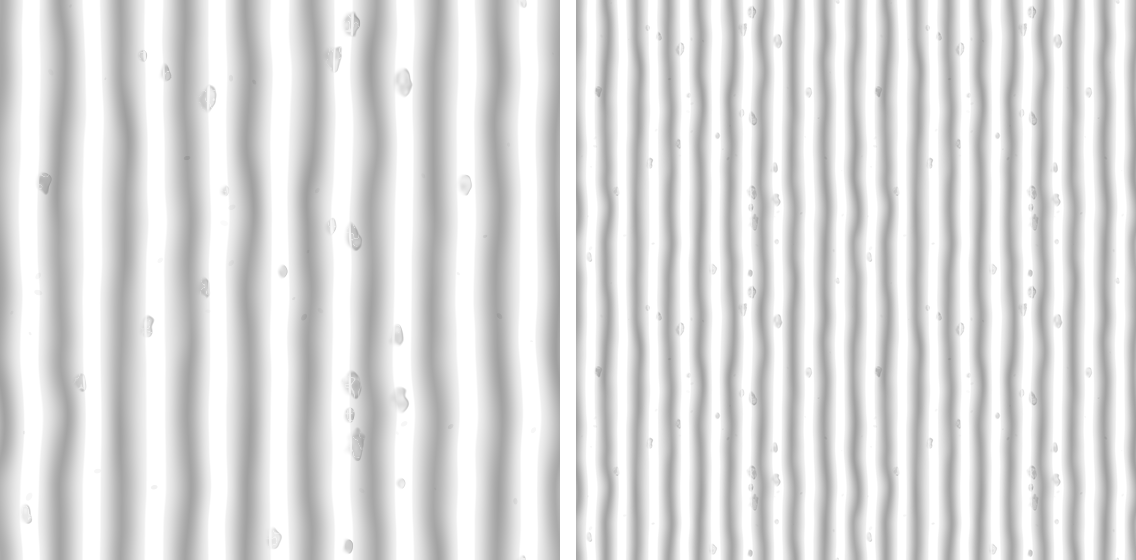
Left: one tile. Right: repeated 2 by 2.
This texture map is drawn by a WebGL 1 fragment shader. Its source:

```glsl
precision highp float;
// Nine soft vertical corrugations: flat white ridges between grey valleys.
// Wrapping noise bends the folds; hashed loops scatter chips and faint specks.
// Every distance and noise lattice wraps, so the tile has no seam.

uniform vec2 u_resolution;

const float RIDGES = 9.0;
const float RIDGE_HALF = 0.142;   // half width of the white band, in periods
const int CHIPS = 25;
const int SPECKS = 38;

float hash(vec2 p) {
  vec3 q = fract(p.xyx * 0.1031);
  q += dot(q, q.yzx + 33.33);
  return fract((q.x + q.y) * q.z);
}

vec2 hash2(float n, float seed) {
  return vec2(hash(vec2(n, seed)), hash(vec2(n + 57.0, seed + 13.0)));
}

// Value noise on a lattice of whole cells that repeats over the tile.
float wrapNoise(vec2 uv, vec2 cells, float seed) {
  vec2 p = uv * cells;
  vec2 i = floor(p);
  vec2 f = fract(p);
  f = f * f * (3.0 - 2.0 * f);
  vec2 a = mod(i, cells) + seed;
  vec2 b = mod(i + 1.0, cells) + seed;
  return mix(mix(hash(a), hash(vec2(b.x, a.y)), f.x),
             mix(hash(vec2(a.x, b.y)), hash(b), f.x), f.y);
}

vec2 wrapDelta(vec2 a, vec2 b) {
  return fract(a - b + 0.5) - 0.5;
}

vec2 rotate(vec2 p, float angle) {
  float c = cos(angle);
  float s = sin(angle);
  return vec2(c * p.x - s * p.y, s * p.x + c * p.y);
}

// Distance from the nearest ridge centre, in periods; valleys sway the most.
float ridgeDistance(vec2 uv) {
  float x = uv.x * RIDGES;
  float valley = abs(fract(x) - 0.5) * 2.0;
  float sway = wrapNoise(uv, vec2(9.0, 8.0), 3.0) - 0.5;
  float ripple = wrapNoise(uv, vec2(18.0, 15.0), 41.0) - 0.5;
  x += sway * mix(0.05, 0.19, valley) + ripple * 0.045;
  return abs(fract(x) - 0.5);
}

float foldShade(float d, float blur) {
  float t = clamp((d - RIDGE_HALF) / (0.5 - RIDGE_HALF), 0.0, 1.0);
  float slope = mix(t, smoothstep(0.0, 1.0, t), 0.6);
  float grey = mix(0.945, 0.645, slope);
  return mix(1.0, grey, smoothstep(-blur, blur, d - RIDGE_HALF));
}

// Chip placed on a ridge flank: soft on its left side, ragged on its right.
float addChip(float shade, vec2 uv, float n, float grain, float fine,
              float ridgeLine, float pixel) {
  vec2 place = hash2(n, 7.0);
  vec2 form = hash2(n, 29.0);
  float side = form.x < 0.5 ? -1.0 : 1.0;
  float column = floor(place.x * RIDGES) + 0.5 + side * mix(0.04, 0.24, form.y);
  vec2 centre = vec2(column / RIDGES, fract(n * 0.618 + place.y * 0.12));
  float size = mix(0.010, 0.024, place.y);
  vec2 q = wrapDelta(uv, centre) / (size * vec2(0.85, 1.2));
  float r = length(q) + (grain - 0.5) * 0.55;
  float soft = mix(0.85, 0.12, smoothstep(-0.7, 0.5, q.x)) + pixel / size;
  float mask = 1.0 - smoothstep(1.0 - soft, 1.0, r);
  float rim = mask * smoothstep(0.6, 0.9, r) * smoothstep(0.0, 0.6, q.x);
  float light = smoothstep(0.62, 1.0, shade);
  float strength = mix(0.5, 1.0, form.x);
  shade -= mask * strength * (0.035 + 0.15 * light) * mix(0.5, 1.3, fine);
  shade -= rim * (0.03 + 0.08 * light);
  float crack = 1.0 - smoothstep(0.0, 0.07, abs(fine - 0.52));
  float glint = max(crack * 0.6 * light, ridgeLine * 0.75);
  return mix(shade, 0.99, mask * glint * step(0.25, form.y));
}

// Small tilted oval, a little darker than its surroundings.
float speckMask(vec2 uv, float n, float pixel) {
  vec2 centre = hash2(n, 83.0);
  vec2 form = hash2(n, 101.0);
  float size = mix(0.003, 0.0095, form.x);
  vec2 q = rotate(wrapDelta(uv, centre), form.y * 6.283) / size;
  float r = length(q * vec2(1.0, 1.55));
  float edge = 0.12 + pixel / size;
  return (1.0 - smoothstep(1.0 - edge, 1.0, r)) * mix(0.35, 1.0, form.y);
}

void main() {
  vec2 uv = gl_FragCoord.xy / u_resolution;
  float pixel = 1.0 / min(u_resolution.x, u_resolution.y);
  float d = ridgeDistance(uv);
  float shade = foldShade(d, 0.008 + 0.6 * RIDGES * pixel);

  // Gentle uneven light inside the valleys.
  float cloud = wrapNoise(uv, vec2(12.0, 9.0), 67.0) - 0.5;
  shade += cloud * 0.05 * smoothstep(0.22, 0.5, d);

  // Specks first, then the larger chips over them.
  for (int i = 0; i < SPECKS; i++) {
    shade -= 0.055 * speckMask(uv, float(i), pixel);
  }
  float grain = wrapNoise(uv, vec2(72.0), 11.0);
  float fine = wrapNoise(uv, vec2(110.0, 90.0), 23.0);
  float ridgeLine = 1.0 - smoothstep(0.008, 0.03, abs(d - RIDGE_HALF));
  for (int i = 0; i < CHIPS; i++) {
    shade = addChip(shade, uv, float(i), grain, fine, ridgeLine, pixel);
  }
  gl_FragColor = vec4(vec3(clamp(shade, 0.0, 1.0)), 1.0);
}
```
